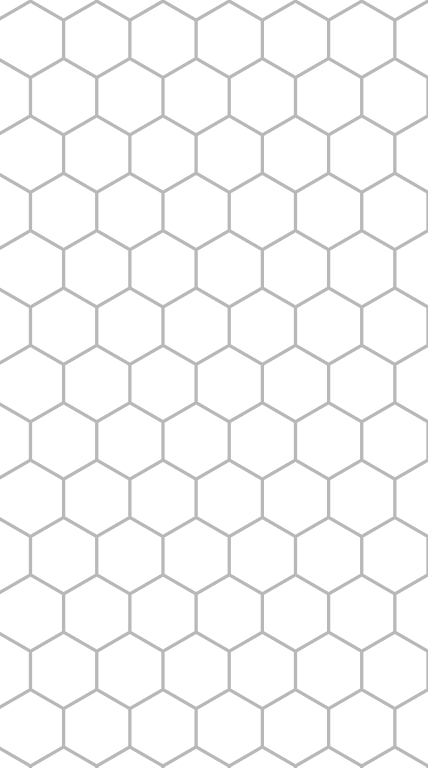
Reproduce this pattern procedurally as a WebGL 2 fragment shader.

```glsl
#version 300 es
precision highp float;
// Draws a honeycomb of thin grey outlines around pointy-topped white hexagons.

uniform vec2 u_resolution;
out vec4 fragColor;

// Lengths are fractions of the canvas height.
const float CELL_WIDTH = 0.08626;
const float LINE_WIDTH = 0.0043;
const vec2 FIRST_CENTER = vec2(0.0397, 0.9488);

const vec3 PAPER = vec3(1.0);
const vec3 LINE_GREY = vec3(0.72);

// Offset from the nearest point of a rectangular lattice.
vec2 latticeOffset(vec2 p, vec2 period) {
    return p - period * round(p / period);
}

// Offset from the nearest hexagon center: two interleaved lattices.
vec2 hexOffset(vec2 p, float width) {
    vec2 period = width * vec2(1.0, sqrt(3.0));
    vec2 a = latticeOffset(p, period);
    vec2 b = latticeOffset(p - 0.5 * period, period);
    return dot(a, a) < dot(b, b) ? a : b;
}

// Distance from a point inside a hexagon to its closest side.
float hexEdgeDistance(vec2 offset, float width) {
    vec2 q = abs(offset);
    float reach = max(q.x, dot(q, vec2(0.5, 0.5 * sqrt(3.0))));
    return 0.5 * width - reach;
}

// Antialiased coverage of a line centered on distance zero.
float lineCoverage(float dist, float width, float pixel) {
    return clamp((0.5 * width - dist) / pixel + 0.5, 0.0, 1.0);
}

void main() {
    float pixel = 1.0 / u_resolution.y;
    vec2 p = gl_FragCoord.xy * pixel - FIRST_CENTER;

    float edge = hexEdgeDistance(hexOffset(p, CELL_WIDTH), CELL_WIDTH);
    float ink = lineCoverage(edge, LINE_WIDTH, pixel);
    fragColor = vec4(mix(PAPER, LINE_GREY, ink), 1.0);
}
```
